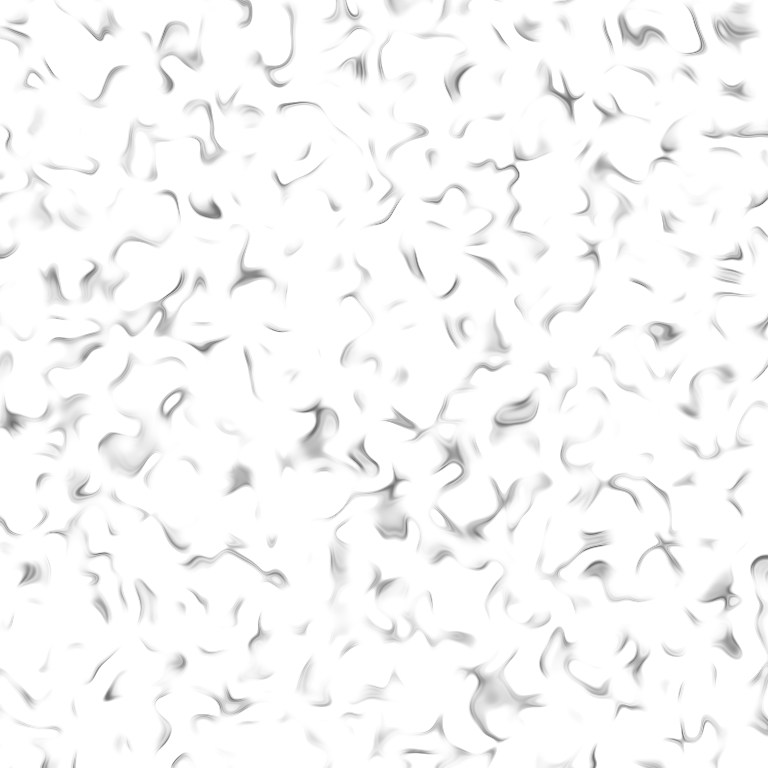
Write a WebGL 1 fragment shader that draws this texture.

```glsl
precision highp float;

uniform vec2 u_resolution;

const vec3 PAPER = vec3(1.0);
const vec3 INK = vec3(0.44);
const float STROKE_CELLS = 19.0;   // stroke cells across the canvas
const float WARP_SCALE = 0.85;
const float WARP_AMOUNT = 0.95;
const float SHARP_SIDE = 0.065;    // fall-off on the crisp flank
const float SOFT_SIDE = 0.21;      // fall-off on the feathered flank
const float MASK_SCALE = 1.15;
const float MASK_LOW = -0.13;
const float MASK_HIGH = 0.46;
const float PATCH_SCALE = 0.22;
const float PATCH_AMOUNT = 0.25;
const float STREAK_DENSITY = 17.0;
const float STREAK_DEPTH = 0.85;
const float STREAK_BASE = 0.78;

vec2 hash2(vec2 p) {
  vec3 q = fract(p.xyx * vec3(0.1031, 0.1030, 0.0973));
  q += dot(q, q.yzx + 33.33);
  return fract((q.xx + q.yz) * q.zy);
}

vec2 latticeGradient(vec2 cell) {
  return normalize(hash2(cell) * 2.0 - 0.9999);
}

float gradientNoise(vec2 p) {
  vec2 cell = floor(p);
  vec2 f = p - cell;
  vec2 blend = f * f * f * (f * (f * 6.0 - 15.0) + 10.0);
  vec2 right = vec2(1.0, 0.0);
  vec2 up = vec2(0.0, 1.0);
  float a = dot(latticeGradient(cell), f);
  float b = dot(latticeGradient(cell + right), f - right);
  float c = dot(latticeGradient(cell + up), f - up);
  float d = dot(latticeGradient(cell + 1.0), f - 1.0);
  return mix(mix(a, b, blend.x), mix(c, d, blend.x), blend.y);
}

// Bends the plane so that the strokes curl
vec2 curlWarp(vec2 p) {
  vec2 q = p * WARP_SCALE;
  return p + WARP_AMOUNT * vec2(gradientNoise(q + 37.3), gradientNoise(q + 81.7));
}

// Crisp on one flank of the zero contour, feathered on the other
float strokeProfile(float level) {
  float falloff = level < 0.0 ? -level / SHARP_SIDE : level / SOFT_SIDE;
  return max(1.0 - falloff, 0.0);
}

float strokeInk(vec2 p) {
  float level = gradientNoise(curlWarp(p));

  // Cuts the contours into short tapering strokes
  float patchTone = PATCH_AMOUNT * gradientNoise(p * PATCH_SCALE + 11.9);
  float coverage = gradientNoise(p * MASK_SCALE + 143.6) + patchTone;
  float mask = smoothstep(MASK_LOW, MASK_HIGH, coverage);

  // Fine bristle lines that follow the stroke
  vec2 bristle = vec2(level * STREAK_DENSITY, coverage * 2.0) + p * 0.6;
  float streak = STREAK_BASE + STREAK_DEPTH * gradientNoise(bristle + 211.4);

  return clamp(strokeProfile(level) * mask * streak, 0.0, 1.0);
}

void main() {
  vec2 uv = gl_FragCoord.xy / min(u_resolution.x, u_resolution.y);
  float ink = strokeInk(uv * STROKE_CELLS);
  gl_FragColor = vec4(mix(PAPER, INK, ink), 1.0);
}
```
